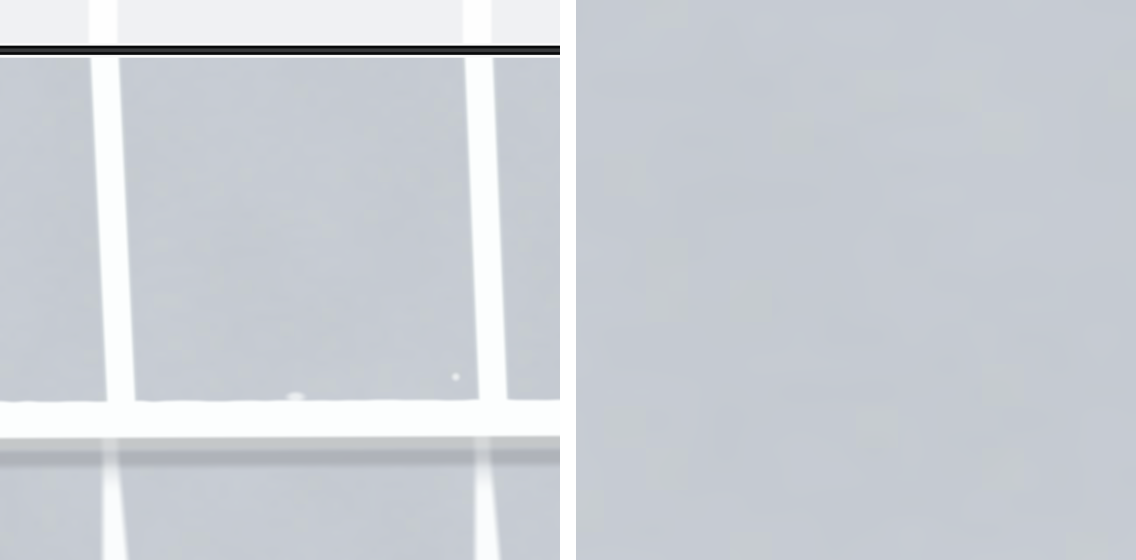
Left, the full canvas; right, a detail of the centre.
Reproduce this pattern procedurally as a WebGL 1 fragment shader.

```glsl
precision highp float;
// Pale grey wall tiles with leaning white grout, a white ledge with its shadow, and a dark rail under a light strip.

uniform vec2 u_resolution;

float hash(vec2 p) {
  p = fract(p * vec2(0.1031, 0.1137));
  p += dot(p, p.yx + 33.33);
  return fract((p.x + p.y) * p.x * 7.31);
}

float noise(vec2 p) {
  vec2 i = floor(p), f = fract(p);
  f = f * f * (3.0 - 2.0 * f);
  return mix(mix(hash(i), hash(i + vec2(1.0, 0.0)), f.x),
             mix(hash(i + vec2(0.0, 1.0)), hash(i + 1.0), f.x), f.y);
}

// Soft step rising around an edge, never sharper than a pixel.
float rise(float edge, float x, float blur) {
  float w = max(blur, 0.75 / u_resolution.y);
  return smoothstep(edge - w, edge + w, x);
}

float band(float low, float high, float x, float blur) {
  return rise(low, x, blur) * (1.0 - rise(high, x, blur));
}

// Distance to the nearest grout centre line.
float groutDistance(float x, float start, float period) {
  return abs(fract((x - start) / period + 0.5) - 0.5) * period;
}

float groutLine(float distance, float halfWidth, float blur) {
  return 1.0 - rise(halfWidth, distance, blur);
}

// Faint mottling: broad clouds and sparse square patches.
vec3 tileColor(vec2 p) {
  vec3 color = vec3(0.775, 0.795, 0.825);
  color += 0.012 * (noise(p * 7.0) - 0.5) + 0.007 * (noise(p * vec2(45.0, 60.0)) - 0.5);
  float patchMask = step(0.93, hash(floor(p * 40.0) + 9.0));
  return color + patchMask * vec3(0.003, 0.005, -0.008);
}

void main() {
  vec2 p = gl_FragCoord.xy / u_resolution;
  vec3 white = vec3(0.988, 0.996, 0.996);
  vec3 color = tileColor(p);
  float level = p.y - 0.004 * p.x;

  // Lower row: shaded under the ledge, grout narrowing and fading upward.
  float shadow = band(0.166, 0.196, level, 0.010);
  vec3 lower = mix(color, vec3(0.675, 0.69, 0.715), 0.9 * shadow);
  lower = mix(lower, vec3(0.77, 0.78, 0.785), band(0.198, 0.230, level, 0.007));
  float lowerGrout = groutLine(groutDistance(p.x, 0.2055 - 0.045 * p.y, 0.665),
                               mix(0.022, 0.014, clamp(p.y / 0.17, 0.0, 1.0)), 0.008);
  float fade = mix(0.28, 0.97, 1.0 - smoothstep(0.115, 0.195, p.y));
  lower = mix(lower, white, lowerGrout * fade);

  // Main row: grout leans with height.
  float lean = 0.897 - p.y;
  float distance = groutDistance(p.x, 0.187 + 0.048 * lean, 0.668 - 0.006 * lean);
  vec3 upper = mix(color, vec3(0.86, 0.89, 0.895), 0.65 * groutLine(distance, 0.028, 0.005));
  upper = mix(upper, white, groutLine(distance, 0.0245, 0.004));

  // Small pale chips just above the ledge.
  for (int i = 0; i < 2; i++) {
    float k = float(i);
    vec2 offset = p - vec2(0.528 + 0.286 * k, 0.291 + 0.036 * k);
    float chip = 1.0 - rise(0.008 - 0.002 * k, length(offset * vec2(0.55 + 0.45 * k, 1.0)), 0.005);
    upper = mix(upper, white, 0.65 * chip);
  }
  color = mix(lower, upper, rise(0.25, level, 0.0));

  // Ledge with a slightly uneven upper edge.
  float ragged = 0.002 * (noise(vec2(p.x * 40.0, 3.0)) - 0.5);
  color = mix(color, white, band(0.2175, 0.2825 + ragged, level, 0.004));

  // Light strip with upright grout.
  float stripGrout = groutLine(groutDistance(p.x, 0.184, 0.668), 0.0255, 0.004);
  vec3 strip = mix(vec3(0.942, 0.945, 0.953), vec3(0.995), stripGrout);
  color = mix(color, strip, rise(0.911, p.y, 0.0));

  // Rail: white rims, black outline, charcoal core.
  color = mix(color, vec3(0.985), band(0.897, 0.923, p.y, 0.0015));
  color = mix(color, vec3(0.03, 0.035, 0.04), band(0.902, 0.9185, p.y, 0.0008));
  color = mix(color, vec3(0.22, 0.225, 0.23), band(0.907, 0.9135, p.y, 0.0015));

  gl_FragColor = vec4(color, 1.0);
}
```
